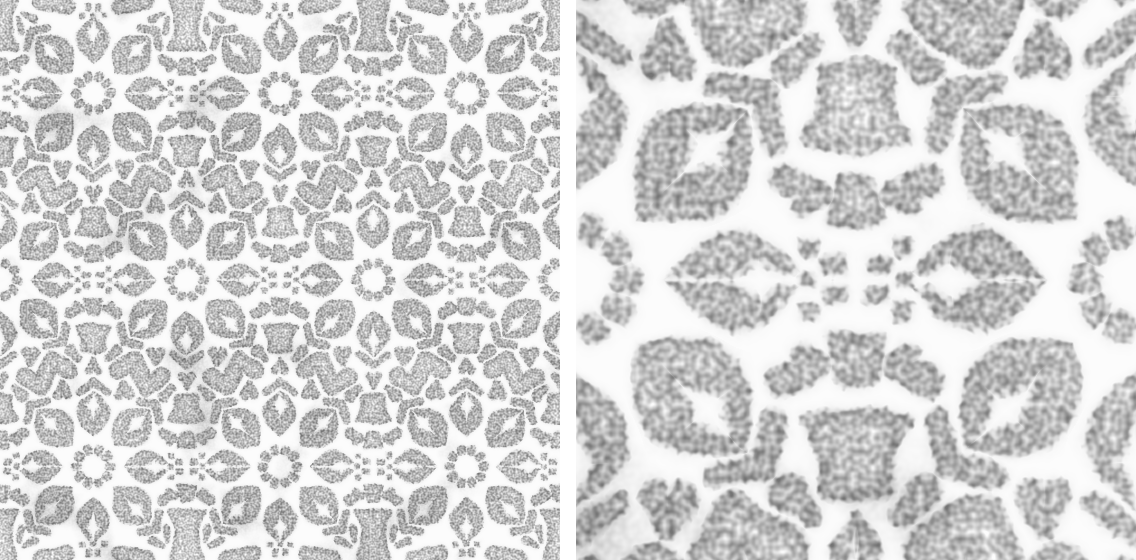
Left: the whole. Right: its middle third, enlarged.
Reproduce this pattern procedurally as a WebGL 2 fragment shader.

```glsl
#version 300 es
precision highp float;
// Worn grey block-print of eight-petal rosettes in a half-drop lattice.

uniform vec2 u_resolution;
out vec4 outColor;

const float REPEATS = 3.0;      // rosettes across and rows down
const float UNIT = 384.0;       // design units per repeat
const float HALF = 192.0;
const float PAPER = 0.99;
const float INK_RIM = 0.67;     // ink tone at a shape's edge
const float INK_CORE = 0.79;    // ink tone deep inside a shape
const float GRAIN = 0.30;       // stipple strength
const float GRAIN_FREQ = 250.0; // stipple cells per canvas
const float WOBBLE = 4.0;       // hand-cut edge irregularity
const float EDGE_SOFT = 2.6;
const float PI = 3.14159265;

vec2 hashGradient(vec2 cell) {
  vec3 h = fract(vec3(cell.xyx) * vec3(0.1031, 0.1030, 0.0973));
  h += dot(h, h.yzx + 33.33);
  float a = 2.0 * PI * fract((h.x + h.y) * h.z);
  return vec2(cos(a), sin(a));
}

float gradientNoise(vec2 p) {
  vec2 i = floor(p), f = fract(p);
  vec2 u = f * f * f * (f * (f * 6.0 - 15.0) + 10.0), e = vec2(1.0, 0.0);
  float low = mix(dot(hashGradient(i), f), dot(hashGradient(i + e), f - e), u.x);
  float high = mix(dot(hashGradient(i + e.yx), f - e.yx),
                   dot(hashGradient(i + 1.0), f - 1.0), u.x);
  return mix(low, high, u.y);
}

float fbm(vec2 p) {
  float sum = 0.0, amp = 1.0;
  for (int i = 0; i < 4; i++) {
    sum += amp * gradientNoise(p);
    p = p * 2.03 + 17.3;
    amp *= 0.5;
  }
  return sum;
}

// Capsule whose radius runs from ra at a to rb at b.
float leaf(vec2 p, vec2 a, vec2 b, float ra, float rb) {
  vec2 pa = p - a, ba = b - a;
  float h = clamp(dot(pa, ba) / dot(ba, ba), 0.0, 1.0);
  return length(pa - ba * h) - mix(ra, rb, h);
}

float roundBox(vec2 p, vec2 halfSize, float r) {
  vec2 v = abs(p) - halfSize + r;
  return length(max(v, 0.0)) + min(max(v.x, v.y), 0.0) - r;
}

// Ring of beads and eight split petals.
float rosette(vec2 p) {
  float r = length(p), a = atan(p.y, p.x);
  float beadStep = PI / 5.0, petalStep = PI / 4.0;
  float ba = a - beadStep * round(a / beadStep);
  float bead = roundBox(r * vec2(cos(ba), sin(ba)) - vec2(35.0, 0.0), vec2(10.0, 9.0), 7.0);

  float k = round(a / petalStep);
  float pa = a - petalStep * k;
  vec2 q = r * vec2(cos(pa), abs(sin(pa)));
  float diagonal = 1.0 - abs(k - 1.0), level = step(k, 0.5);
  float t = (q.x - 110.0 - 3.0 * diagonal) / (47.0 + 5.0 * diagonal);
  float petal = (q.y - (34.0 + 5.0 * diagonal) * (1.0 - t * t)) * 0.8;
  vec2 s = pow(abs(q - vec2(126.0, 0.0)) / vec2(34.0, 17.0), vec2(0.7));
  float star = (s.x + s.y - 1.0) * 10.0;
  float slit = q.y - mix(-2.0, 2.0 + 5.0 * smoothstep(135.0, 155.0, q.x), level);
  return min(bead, max(petal, -min(star, slit)));
}

// Small checks beyond a petal tip.
float checks(vec2 p) {
  float d = roundBox(p - vec2(160.0, 22.0), vec2(5.5), 2.0);
  d = min(d, roundBox(p - vec2(159.0, 0.0), vec2(5.0), 2.0));
  return min(d, roundBox(p - vec2(177.0, 10.0), vec2(8.0, 6.0), 3.0));
}

// Parts shared by every rosette quadrant, with a fan and vase on the midline.
float quadrant(vec2 p, bool border) {
  float d = min(rosette(p), checks(p));
  vec2 m = vec2(HALF - p.x, p.y);
  d = min(d, roundBox(m - vec2(0.0, 55.0), vec2(mix(21.0, 13.0, (p.y - 38.0) / 35.0), 18.0), 6.0));
  d = min(d, leaf(m, vec2(49.0, 69.0), vec2(25.0, 58.0), 11.0, 8.0));
  d = min(d, leaf(m, vec2(36.0, 52.0), vec2(26.0, 60.0), 8.0, 8.0));
  float waist = mix(41.0, 26.0, smoothstep(87.0, 125.0, p.y));
  // Chevron around the diagonal petal
  d = min(d, leaf(p, vec2(96.0, 134.0), vec2(128.0, 128.0), 8.0, 9.0));
  d = min(d, leaf(p, vec2(136.0, 95.0), vec2(128.0, 128.0), 8.0, 9.0));
  if (border) {
    // Tall vase, corner lobes and a strip running off the sheet
    waist += 10.0 * smoothstep(150.0, 190.0, p.y);
    d = min(d, roundBox(m - vec2(0.0, 155.0), vec2(waist, 68.0), 6.0));
    d = min(d, checks(p.yx));
    d = min(d, leaf(p, vec2(122.0, 152.0), vec2(143.0, 163.0), 9.0, 5.0));
    d = min(d, leaf(p, vec2(149.0, 127.0), vec2(153.0, 152.0), 8.0, 5.0));
    return min(d, leaf(p, vec2(54.0, 178.0), vec2(108.0, 190.0), 16.0, 18.0));
  }
  d = min(d, roundBox(m - vec2(0.0, 120.0), vec2(waist, 33.0 - 0.15 * m.x), 7.0));
  // Midline heart, cap over the upright petal, side leaf
  d = min(d, leaf(p, vec2(183.0, 186.0), vec2(191.0, 162.0), 8.0, 3.0));
  d = min(d, leaf(p, vec2(29.0, 153.0), vec2(0.0, 175.0), 7.0, 8.0));
  d = min(d, leaf(p, vec2(145.0, 145.0), vec2(161.0, 161.0), 12.0, 8.0));
  // Heart and the zigzag leaf that wraps it
  d = min(d, leaf(p, vec2(54.0, 148.0), vec2(62.0, 173.0), 10.0, 5.0));
  d = min(d, leaf(p, vec2(73.0, 148.0), vec2(64.0, 173.0), 10.0, 5.0));
  d = min(d, leaf(p, vec2(140.0, 185.0), vec2(108.0, 163.0), 19.0, 17.0));
  return min(d, leaf(p, vec2(108.0, 163.0), vec2(96.0, HALF), 17.0, 19.0));
}

void main() {
  vec2 uv = gl_FragCoord.xy / u_resolution;
  // Fold the lattice into one mirrored quadrant
  vec2 cell = uv * REPEATS - 0.5;
  vec2 p = abs(cell - vec2(1.0, 2.0) * round(cell / vec2(1.0, 2.0))) * UNIT;
  p += WOBBLE * vec2(gradientNoise(uv * 48.0), gradientNoise(uv * 48.0 + 71.0));
  p = abs(p);
  bool border = cell.y < 0.0 || cell.y > REPEATS - 1.0;
  float d = quadrant(p, border);
  if (!border) d = min(d, quadrant(abs(vec2(HALF, UNIT) - p), false));

  // Stippled ink, cloudy wear and faint smudges on the paper
  float grain = gradientNoise(uv * GRAIN_FREQ) + 0.5 * gradientNoise(uv * GRAIN_FREQ * 0.53 + 9.0);
  float cloud = fbm(uv * 7.0 + 3.0);
  float soft = max(EDGE_SOFT, REPEATS * UNIT / u_resolution.y * 0.7);
  float ink = 1.0 - smoothstep(-soft, soft, d + 3.0 * grain);
  float tone = mix(INK_RIM, INK_CORE, smoothstep(0.0, 17.0, -d)) + GRAIN * grain + 0.09 * cloud;
  float smudge = smoothstep(0.15, 0.9, -cloud) * 0.16 + 0.05 * exp(-max(d, 0.0) * 0.3);
  float paper = PAPER - smudge * (1.0 + 0.6 * grain);
  float grey = mix(paper, clamp(tone, 0.45, PAPER), ink);
  outColor = vec4(vec3(grey), 1.0);
}
```
